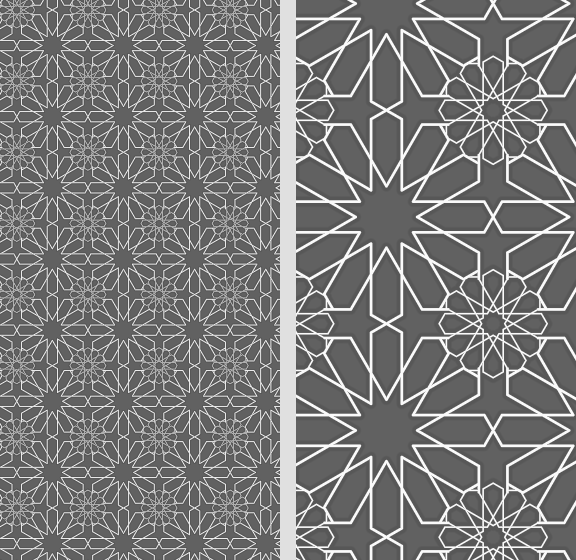
Left, the full canvas; right, a detail of the centre.
This pattern is drawn by a Shadertoy shader. Its source:

```glsl
// Girih lattice: large twelve-petal rosettes with small fine rosettes between them, white on grey.
#define PERIOD 0.2541              // cell size, in canvas widths
#define ORIGIN vec2(0.441, 1.075)  // centre of one large rosette, in canvas widths
#define BIG_RADIUS 0.5             // petal tip radius, in cells
#define BIG_HALF_WIDTH 0.072       // petal half width, in cells
#define SMALL_RADIUS 0.253
#define SMALL_HALF_WIDTH 0.047
#define BIG_LINE 0.0128            // line widths, in cells
#define SMALL_LINE 0.0076
#define GROUND vec3(0.382)
#define SHADE vec3(0.33)
#define INK vec3(0.98)

const float PI = 3.14159265;

float segmentDistance(vec2 p, vec2 a, vec2 b) {
    vec2 pa = p - a, ba = b - a;
    return length(pa - ba * clamp(dot(pa, ba) / dot(ba, ba), 0.0, 1.0));
}

// Mirror the plane into half a petal, with the petal axis along +y
vec2 foldPetal(vec2 p) {
    float sector = PI / 6.0;
    float angle = atan(p.x, p.y);
    angle = abs(angle - sector * floor(angle / sector + 0.5));
    return length(p) * vec2(sin(angle), cos(angle));
}

// Straight petal sides bounce between the two mirrors of the fold
float rosetteDistance(vec2 p, float radius, float halfWidth, bool innerStar) {
    vec2 q = foldPetal(p);
    vec2 mirror = vec2(sin(PI / 12.0), cos(PI / 12.0));
    vec2 tip = vec2(0.0, radius);
    vec2 shoulder = vec2(halfWidth, radius - halfWidth * tan(PI / 6.0));
    vec2 crossing = mirror * halfWidth / sin(PI / 12.0);
    vec2 root = vec2(0.0, 2.0 * halfWidth);
    float d = segmentDistance(q, tip, shoulder);
    d = min(d, segmentDistance(q, shoulder, crossing));
    d = min(d, segmentDistance(q, crossing, root));
    if (innerStar) {
        vec2 point = mirror * halfWidth / sin(PI / 4.0);
        vec2 notch = vec2(0.0, halfWidth / sin(PI / 3.0));
        d = min(d, segmentDistance(q, root, point));
        d = min(d, segmentDistance(q, point, notch));
    }
    return d;
}

// Short bars joining the large petals to the small rosettes
float linkDistance(vec2 p) {
    vec2 q = abs(p);
    q = vec2(min(q.x, q.y), max(q.x, q.y));
    vec2 tip = BIG_RADIUS * vec2(0.5, sin(PI / 3.0));
    return segmentDistance(q, tip, tip + vec2(0.04, 0.0));
}

// Box-filtered coverage, correct for lines thinner than a pixel
float lineCoverage(float d, float width, float pixel) {
    float upper = min(0.5 * width, d + 0.5 * pixel);
    float lower = max(-0.5 * width, d - 0.5 * pixel);
    return clamp((upper - lower) / pixel, 0.0, 1.0);
}

void mainImage(out vec4 fragColor, in vec2 fragCoord) {
    vec2 cell = (fragCoord / iResolution.x - ORIGIN) / PERIOD;
    float pixel = 1.0 / (iResolution.x * PERIOD);

    // Large rosettes on the lattice points, small ones at the cell centres
    vec2 bigPos = fract(cell + 0.5) - 0.5;
    vec2 smallPos = fract(cell) - 0.5;
    float big = rosetteDistance(bigPos, BIG_RADIUS, BIG_HALF_WIDTH, false);
    big = min(big, linkDistance(bigPos));
    float small = rosetteDistance(smallPos, SMALL_RADIUS, SMALL_HALF_WIDTH, true);

    // Faint dark rim beside the strokes, then the strokes
    float rim = 1.0 - smoothstep(0.018, 0.03, min(big, small));
    vec3 color = mix(GROUND, SHADE, 0.8 * rim);
    float ink = max(lineCoverage(big, BIG_LINE, pixel),
                    lineCoverage(small, SMALL_LINE, pixel));
    fragColor = vec4(mix(color, INK, ink), 1.0);
}
```
